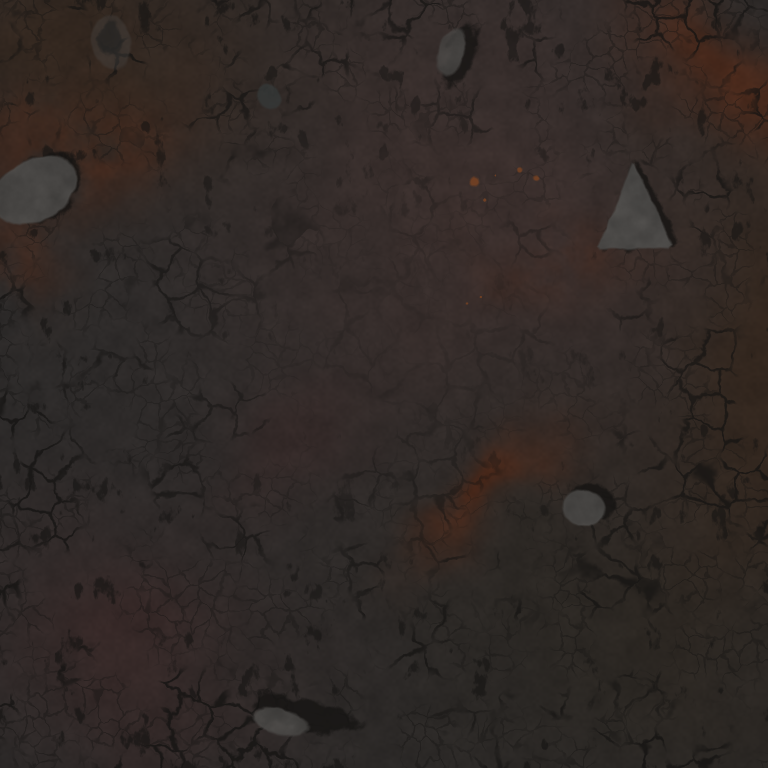
Reproduce this texture procedurally as a three.js fragment shader.

```glsl
varying vec2 vUv;

float hash(vec2 p) {
  return fract(sin(dot(p, vec2(127.1, 311.7))) * 43758.5453);
}

vec2 hash2(vec2 p) {
  return vec2(hash(p), hash(p + 57.3));
}

float noise(vec2 p) {
  vec2 i = floor(p), f = fract(p);
  f = f * f * (3.0 - 2.0 * f);
  return mix(mix(hash(i), hash(i + vec2(1, 0)), f.x),
             mix(hash(i + vec2(0, 1)), hash(i + vec2(1, 1)), f.x), f.y);
}

float fbm(vec2 p) {
  float sum = 0.0, amp = 0.5;
  for (int i = 0; i < 5; i++) {
    sum += amp * noise(p);
    p = mat2(1.6, 1.2, -1.2, 1.6) * p + 7.1;
    amp *= 0.5;
  }
  return sum;
}

vec2 rotate(vec2 p, float a) {
  float c = cos(a), s = sin(a);
  return vec2(c * p.x + s * p.y, c * p.y - s * p.x);
}

// Soft elliptical patch of pigment
float stain(vec2 p, vec2 center, vec2 radius, float angle) {
  vec2 q = rotate(p - center, angle) / radius;
  return exp(-dot(q, q));
}

// Gap between the two nearest cell points, zero on cell borders
float cellBorder(vec2 p) {
  vec2 cell = floor(p);
  float near = 9.0, next = 9.0;
  for (int y = -1; y <= 1; y++) {
    for (int x = -1; x <= 1; x++) {
      vec2 id = cell + vec2(x, y);
      float d = length(id + hash2(id) - p);
      next = min(next, max(near, d));
      near = min(near, d);
    }
  }
  return next - near;
}

float cracks(vec2 p, float scale, float width) {
  vec2 warp = vec2(fbm(p * 30.0), fbm(p * 30.0 + 19.0)) * 0.035;
  return 1.0 - smoothstep(width * 0.2, width, cellBorder((p + warp) * scale));
}

float ellipse(vec2 p, vec2 center, vec2 radius, float angle) {
  return (length(rotate(p - center, angle) / radius) - 1.0) * min(radius.x, radius.y);
}

// Rounded wedge with its tip up
float wedge(vec2 p, vec2 center) {
  vec2 q = p - center;
  float sides = max(dot(q, vec2(-0.92, 0.39)), dot(q, vec2(0.9, 0.43))) - 0.027;
  return max(max(sides, -q.y - 0.046), length(q) - 0.064);
}

// Pebble with a dark ragged gap along its lower right or upper side
vec3 pebble(vec3 color, float d, float gap, float rough, vec3 stone, float opacity) {
  float shade = (1.0 - smoothstep(-0.002, 0.005, gap + rough * 0.022)) * 0.75;
  color = mix(color, vec3(0.075, 0.07, 0.065), shade);
  return mix(color, stone, opacity * (1.0 - smoothstep(-0.002, 0.002, d + rough * 0.006)));
}

vec3 ground(vec2 p) {
  vec3 slate = vec3(0.172, 0.163, 0.16), mauve = vec3(0.235, 0.185, 0.175);
  vec3 rust = vec3(0.31, 0.155, 0.09), umber = vec3(0.205, 0.15, 0.112);
  vec3 olive = vec3(0.165, 0.15, 0.133), maroon = vec3(0.22, 0.155, 0.15);
  vec2 w = p + (vec2(fbm(p * 6.0), fbm(p * 6.0 + 31.0)) - 0.48) * 0.16;
  float patchy = smoothstep(0.25, 0.65, fbm(p * 14.0 + 3.0));
  vec3 c = mix(slate, olive, stain(w, vec2(0.85, 0.2), vec2(0.35, 0.3), 0.0));
  c = mix(c, mauve, 0.9 * stain(w, vec2(0.62, 0.74), vec2(0.3, 0.32), 0.5));
  c = mix(c, maroon, 0.8 * stain(w, vec2(0.16, 0.16), vec2(0.18, 0.17), -0.5));
  c = mix(c, maroon, 0.5 * stain(w, vec2(0.39, 0.45), vec2(0.1, 0.06), 0.8));
  c = mix(c, umber, 0.85 * stain(w, vec2(1.0, 0.55), vec2(0.14, 0.32), 0.0));
  c = mix(c, umber, 0.8 * stain(w, vec2(0.08, 0.95), vec2(0.25, 0.16), 0.0));
  c = mix(c, rust, 0.55 * patchy * stain(w, vec2(0.1, 0.8), vec2(0.12, 0.07), 0.6));
  c = mix(c, rust, 0.45 * patchy * stain(w, vec2(0.02, 0.67), vec2(0.07, 0.06), 0.0));
  c = mix(c, rust, 0.75 * stain(w, vec2(0.97, 0.92), vec2(0.15, 0.07), -0.5));
  c = mix(c, rust, 0.35 * patchy * stain(w, vec2(0.7, 0.67), vec2(0.1, 0.06), 0.0));
  return mix(c, rust, 0.8 * (0.5 + 0.5 * patchy) * stain(w, vec2(0.65, 0.335), vec2(0.11, 0.042), 0.7));
}

void main() {
  vec2 p = vUv;
  vec3 color = ground(p);

  // Fine grain and mottling
  color *= 1.0 + 0.22 * (fbm(p * 45.0) - 0.48) + 0.07 * (noise(p * 230.0) - 0.5);

  // Cracks and pits, sparse in the smooth centre
  float wear = 1.0 - 0.85 * stain(p, vec2(0.54, 0.58), vec2(0.3, 0.28), 0.6);
  float broken = smoothstep(0.47, 0.64, fbm(p * 13.0 + 40.0)) * wear;
  float fine = smoothstep(0.4, 0.65, fbm(p * 20.0 + 80.0)) * wear;
  float pits = smoothstep(0.66, 0.76, fbm(p * vec2(48.0, 30.0) + 11.0)) * wear;
  float dark = max(max(cracks(p, 22.0, 0.13) * broken, cracks(p, 46.0, 0.16) * fine * 0.5), pits * 0.8);
  color = mix(color, vec3(0.08, 0.075, 0.07), dark * 0.8);

  // Embedded pebbles
  float rough = fbm(p * 55.0) - 0.48;
  vec3 stone = vec3(0.285, 0.278, 0.27) * (1.0 + 0.3 * rough);
  float d = ellipse(p, vec2(0.045, 0.752), vec2(0.058, 0.04), 0.5);
  color = pebble(color, d, ellipse(p, vec2(0.051, 0.754), vec2(0.056, 0.04), 0.5), rough, stone, 0.95);
  color = pebble(color, wedge(p, vec2(0.826, 0.722)), wedge(p, vec2(0.832, 0.724)), rough, stone, 1.0);
  d = ellipse(p, vec2(0.588, 0.932), vec2(0.017, 0.031), -0.3);
  color = pebble(color, d, ellipse(p, vec2(0.599, 0.927), vec2(0.017, 0.04), -0.4), rough, stone, 0.8);
  d = ellipse(p, vec2(0.76, 0.338), vec2(0.027, 0.023), -0.3);
  color = pebble(color, d, ellipse(p, vec2(0.769, 0.343), vec2(0.027, 0.024), 0.3), rough, stone, 0.95);
  d = ellipse(p, vec2(0.363, 0.06), vec2(0.036, 0.016), -0.25);
  color = pebble(color, d, ellipse(p, vec2(0.39, 0.07), vec2(0.06, 0.019), -0.2), rough, stone, 0.9);
  d = ellipse(p, vec2(0.145, 0.945), vec2(0.026, 0.035), 0.2);
  color = pebble(color, d, d + 0.012, rough, stone, 0.35);
  d = ellipse(p, vec2(0.35, 0.873), vec2(0.014, 0.017), 0.6);
  color = pebble(color, d, d + 0.012, rough, vec3(0.21, 0.23, 0.23), 0.7);

  // Scattered bright ochre flecks
  for (int i = 0; i < 7; i++) {
    vec2 seed = vec2(float(i), 4.7);
    vec2 center = vec2(0.65, 0.69) + (hash2(seed) - 0.5) * vec2(0.12, 0.18);
    float size = mix(0.002, 0.007, hash(seed + 9.0));
    float fleck = 1.0 - smoothstep(size * 0.4, size, length(p - center) + rough * 0.008);
    color = mix(color, vec3(0.5, 0.27, 0.13), fleck * 0.75);
  }

  gl_FragColor = vec4(color, 1.0);
}
```
